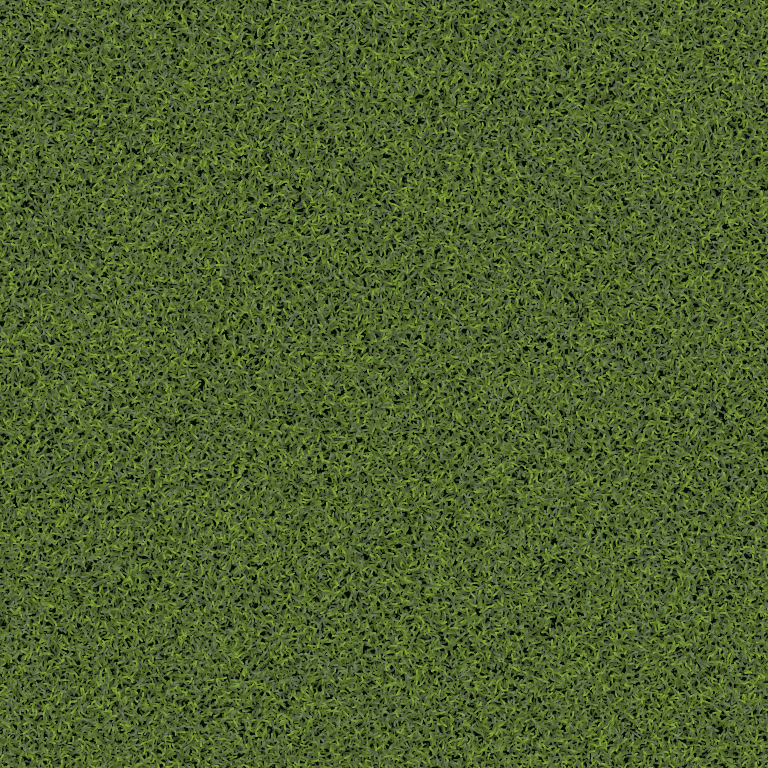
Reproduce this texture procedurally as a three.js fragment shader.

```glsl
// Dense turf seen from above: thousands of short, slightly bent blades over dark soil.
// Each layer is a turned cell grid holding one random blade per cell; layers are
// painted from deep and dim to high and bright, and layered sines thin out patches.
varying vec2 vUv;

const int LAYERS = 5;
const float CELLS = 130.0;       // grid cells across the canvas
const float HALF_WIDTH = 0.0012; // blade half width, canvas units
const float EDGE = 0.0007;       // softness of the blade edge

const vec3 SOIL = vec3(0.022, 0.045, 0.024);
const vec3 OLIVE = vec3(0.35, 0.44, 0.19);
const vec3 LIME = vec3(0.47, 0.59, 0.21);
const vec3 PALE = vec3(0.39, 0.46, 0.31);

// Four random values from a cell and a seed
vec4 hash4(vec2 cell, float seed) {
  vec4 p = fract(vec4(cell.xyx, seed) * vec4(0.1031, 0.1030, 0.0973, 0.1099));
  p += dot(p, p.wzxy + 33.33);
  return fract((p.xxyz + p.yzzw) * p.zywx);
}

mat2 rotation(float angle) {
  float c = cos(angle);
  float s = sin(angle);
  return mat2(c, s, -s, c);
}

// Slow, irregular swell from -1 to 1 that makes sparse and lush patches
float patches(vec2 p) {
  float a = sin(p.x * 71.0 + 2.0 * sin(p.y * 43.0));
  float b = sin(p.y * 83.0 + 2.0 * sin(p.x * 57.0 + 1.3));
  float c = sin((p.x + p.y) * 139.0 + 1.5 * sin((p.x - p.y) * 97.0));
  return (a + b + c) / 3.0;
}

// Distance to a bent stroke along x, centred on the origin
float strokeDistance(vec2 p, float halfLength, float bend) {
  float along = clamp(p.x / halfLength, -1.0, 1.0);
  p.y -= bend * (along * along - 0.4);
  return length(vec2(p.x - along * halfLength, p.y));
}

vec3 bladeColour(float tone, float tint) {
  vec3 green = mix(OLIVE, LIME, smoothstep(0.1, 0.9, tone));
  return mix(green, PALE, smoothstep(0.62, 0.78, tint));
}

// Paint one layer of blades over the colour below
vec3 paintLayer(vec3 below, vec2 uv, float layer, float height) {
  mat2 turn = rotation(layer * 1.13 + 0.4);
  vec2 grid = turn * uv * CELLS + layer * 17.37 + 300.0;
  vec2 home = floor(grid);
  vec3 colour = below;
  for (int j = -1; j <= 1; j++) {
    for (int i = -1; i <= 1; i++) {
      vec2 cell = home + vec2(float(i), float(j));
      vec4 place = hash4(cell, layer + 3.0);
      vec4 look = hash4(cell, layer + 41.0);

      // Blade shape in canvas units
      vec2 local = rotation(place.z * 6.2832) * (grid - cell - place.xy) / CELLS;
      float halfLength = mix(0.0030, 0.0056, place.w);
      float bend = (look.x - 0.5) * 0.0030;
      float d = strokeDistance(local, halfLength, bend);
      float cover = 1.0 - smoothstep(HALF_WIDTH - EDGE, HALF_WIDTH + EDGE, d);

      // Leave out more blades where the turf is sparse
      float density = 0.86 + 0.10 * patches(cell / CELLS);
      cover *= step(look.y, density);

      // Brighter toward the tip, dimmer deep in the turf
      float tip = smoothstep(-halfLength, halfLength, local.x);
      float light = mix(0.58, 1.04, height) * mix(0.84, 1.10, tip);
      colour = mix(colour, bladeColour(look.z, look.w) * light, cover);
    }
  }
  return colour;
}

void main() {
  vec3 colour = SOIL;
  for (int k = 0; k < LAYERS; k++) {
    float layer = float(k);
    colour = paintLayer(colour, vUv, layer, layer / float(LAYERS - 1));
  }
  gl_FragColor = vec4(colour, 1.0);
}
```
